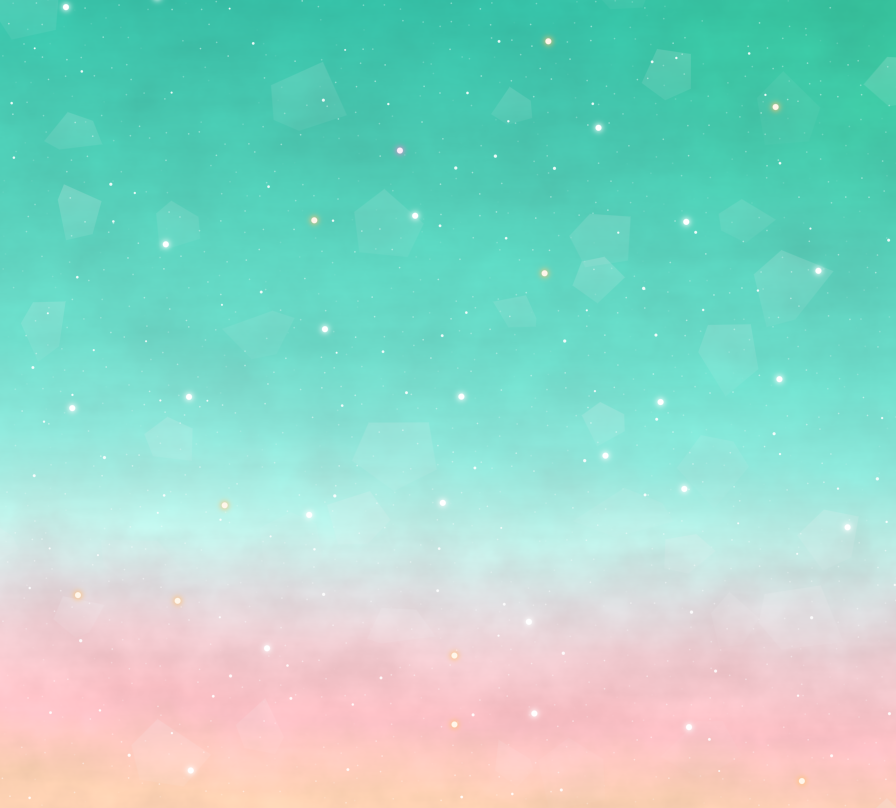
A WebGL 1 fragment shader for this background:

```glsl
precision highp float;
// Pastel watercolour sky: teal to rose to peach, with pale shards and scattered stars.
uniform vec2 u_resolution;

const vec3 JADE   = vec3(0.21, 0.75, 0.65);
const vec3 TEAL   = vec3(0.31, 0.80, 0.71);
const vec3 AQUA   = vec3(0.43, 0.86, 0.79);
const vec3 MINT   = vec3(0.55, 0.90, 0.85);
const vec3 ICE    = vec3(0.74, 0.93, 0.90);
const vec3 MIST   = vec3(0.86, 0.86, 0.87);
const vec3 BLUSH  = vec3(0.94, 0.80, 0.82);
const vec3 ROSE   = vec3(0.98, 0.75, 0.77);
const vec3 PEACH  = vec3(0.99, 0.82, 0.70);
const vec3 MEADOW = vec3(0.23, 0.80, 0.58);
const vec3 PEARL  = vec3(0.95, 0.94, 0.95);
const vec3 AMBER  = vec3(1.00, 0.76, 0.46);
const vec3 LILAC  = vec3(0.90, 0.55, 0.82);

const float TILT = 0.055;         // horizon drop from left to right
const float WARP = 0.055;         // cloudy bending of the colour bands
const float MOTTLE = 0.13;        // strength of the brightness blotches
const float SHARD_CELL = 0.135;
const float SHARD_DENSITY = 0.55;
const float SHARD_ALPHA = 0.20;
const float DUST_CELL = 0.024;
const float SPARK_CELL = 0.075;
const float STAR_CELL = 0.155;

float hash(vec2 p) {
  vec3 q = fract(vec3(p.xyx) * 0.1031);
  q += dot(q, q.yzx + 33.33);
  return fract((q.x + q.y) * q.z);
}

vec2 hash2(vec2 p) { return vec2(hash(p), hash(p + 57.3)); }

float valueNoise(vec2 p) {
  vec2 i = floor(p), f = fract(p);
  f = f * f * (3.0 - 2.0 * f);
  return mix(mix(hash(i), hash(i + vec2(1.0, 0.0)), f.x),
             mix(hash(i + vec2(0.0, 1.0)), hash(i + 1.0), f.x), f.y);
}

float cloud(vec2 p) {
  float sum = 0.0, amp = 0.5;
  for (int i = 0; i < 5; i++) {
    sum += amp * valueNoise(p);
    p = mat2(1.6, 1.2, -1.2, 1.6) * p + 17.0;
    amp *= 0.55;
  }
  return sum / 1.06;
}

float ramp(float a, float b, float x) { return clamp((x - a) / (b - a), 0.0, 1.0); }

vec3 skyColour(float h) {
  vec3 c = mix(PEACH, ROSE, ramp(0.01, 0.105, h));
  c = mix(c, BLUSH, ramp(0.12, 0.20, h));
  c = mix(c, MIST, ramp(0.20, 0.27, h));
  c = mix(c, ICE, ramp(0.27, 0.35, h));
  c = mix(c, MINT, ramp(0.35, 0.45, h));
  c = mix(c, AQUA, ramp(0.45, 0.56, h));
  c = mix(c, TEAL, ramp(0.56, 0.78, h));
  return mix(c, JADE, ramp(0.78, 1.0, h));
}

// Opacity of the irregular convex shards around p, one per jittered cell
float shards(vec2 p, float px) {
  float cover = 0.0;
  vec2 home = floor(p / SHARD_CELL);
  for (int j = -1; j <= 1; j++) for (int i = -1; i <= 1; i++) {
    vec2 id = home + vec2(float(i), float(j));
    vec2 q = p - (id + 0.15 + 0.7 * hash2(id + 3.7)) * SHARD_CELL;
    float size = mix(0.022, 0.042, hash(id + 11.1));
    q.x /= mix(0.9, 1.45, hash(id + 23.9));
    float d = -1.0;
    for (int k = 0; k < 5; k++) {
      float r = hash(id + 7.0 * float(k) + 41.0);
      float a = 1.2566 * (float(k) + 0.7 * r) + 6.2832 * hash(id + 5.3);
      d = max(d, dot(q, vec2(cos(a), sin(a))) - size * mix(0.65, 1.05, r));
    }
    float shown = step(hash(id + 71.0), SHARD_DENSITY);
    float fade = mix(0.25, 1.0, hash(id + 83.0)) * (0.75 + 0.3 * q.y / size);
    cover += shown * fade * (1.0 - smoothstep(-px, px, d));
  }
  return clamp(cover, 0.0, 1.3);
}

// One star per cell: x = distance from its centre (huge if absent), y = random seed
vec2 starField(vec2 p, float cell, float density, float seed) {
  vec2 id = floor(p / cell) + seed;
  vec2 centre = 0.12 + 0.76 * hash2(id);
  float d = length(fract(p / cell) - centre) * cell;
  return vec2(d + 9.0 * step(density, hash(id + 19.7)), hash(id + 31.3));
}

float disc(float d, float r, float px) { return 1.0 - smoothstep(r - px, r + px, d); }

void main() {
  float px = 0.75 / u_resolution.y;
  vec2 p = gl_FragCoord.xy / u_resolution.y;
  float x = gl_FragCoord.x / u_resolution.x;

  // Tilted, cloud-bent colour bands with a greener upper right corner
  float broad = cloud(p * 6.0) - 0.5;
  float fine = cloud(p * 17.0 + 40.0) - 0.5;
  float streak = cloud(p * vec2(5.0, 48.0) + 9.0) - 0.5;
  vec3 col = skyColour(p.y + TILT * (x - 0.5) + WARP * (broad + 0.5 * fine));
  float corner = 1.0 - smoothstep(0.0, 0.42, length(vec2(x - 1.0, p.y - 1.02)));
  col = mix(col, MEADOW, 0.6 * corner * (0.8 + broad));
  col *= 1.0 + MOTTLE * (0.6 * broad + 0.8 * fine + 0.3 * streak);

  // Translucent shards
  col = mix(col, PEARL, SHARD_ALPHA * shards(p, px));

  // Dust, sparks and glowing stars
  vec2 dust = starField(p, DUST_CELL, 0.8, 100.0);
  vec2 spark = starField(p, SPARK_CELL, 0.6, 200.0);
  vec2 star = starField(p, STAR_CELL, 0.75, 300.0);
  col = mix(col, vec3(1.0), 0.5 * dust.y * disc(dust.x, 0.0009, px));
  col = mix(col, vec3(1.0), 0.9 * disc(spark.x, mix(0.0011, 0.002, spark.y), px));
  vec3 tint = mix(vec3(1.0), AMBER, step(0.62, star.y));
  tint = mix(tint, LILAC, step(0.9, star.y));
  col = mix(col, tint, 0.65 * exp(-pow(star.x / 0.0062, 2.0)));
  col = mix(col, mix(vec3(1.0), tint, 0.15), disc(star.x, 0.0037, px));

  gl_FragColor = vec4(clamp(col, 0.0, 1.0), 1.0);
}
```
